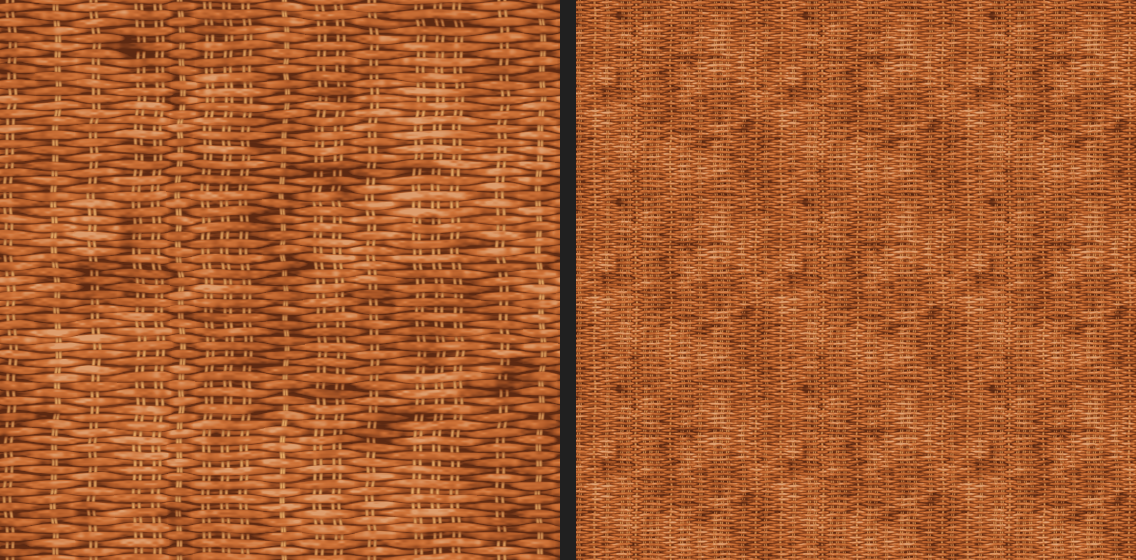
Left, the tile; right, the same tile 3 across and 3 down.
A Shadertoy shader for this texture:

```glsl
// Woven wicker: cane strands run across, passing in front of and behind upright stakes.
// Two interleaved sets of strands swap depth between neighbouring stake groups.
// All noise and sines use whole periods, so the canvas tiles on both axes.

const float TAU = 6.2831853;
const float ROWS = 37.0;            // strands of each set, bottom to top
const int GROUPS = 12;              // stake groups across; even, so depths alternate
const float STAKE_PITCH = 0.034;    // spacing of stakes inside a group
const float STAKE_RADIUS = 0.0031;
const float STRAND_RADIUS = 0.225;  // in rows, where both sets are level
const float RADIUS_SWING = 0.065;   // thicker in front, thinner behind
const float EDGE_SOFTNESS = 0.0017;
const float GRAIN = 0.34;           // fine streaks along the cane
const float BLOTCH = 0.34;          // broad light and dark areas

const vec3 DEEP  = vec3(0.36, 0.16, 0.07);
const vec3 BROWN = vec3(0.55, 0.27, 0.12);
const vec3 RUST  = vec3(0.70, 0.36, 0.16);
const vec3 AMBER = vec3(0.81, 0.45, 0.22);
const vec3 PALE  = vec3(0.87, 0.62, 0.43);
const vec3 STRAW = vec3(0.86, 0.62, 0.36);

// Each group: centre, number of stakes, half gap between twin rods.
const vec3 STAKES[GROUPS] = vec3[GROUPS](
    vec3(0.018, 1, 0.0052), vec3(0.100, 1, 0.0028), vec3(0.168, 1, 0.0048),
    vec3(0.265, 2, 0.0052), vec3(0.322, 1, 0.0025), vec3(0.405, 3, 0.0050),
    vec3(0.508, 1, 0.0020), vec3(0.588, 2, 0.0054), vec3(0.665, 1, 0.0052),
    vec3(0.782, 3, 0.0052), vec3(0.897, 1, 0.0054), vec3(0.965, 1, 0.0025));

float hash(vec2 p) {
    return fract(sin(dot(p, vec2(127.1, 311.7))) * 43758.545);
}

// Value noise with a whole number of cells across and up the canvas; it wraps.
float noise(vec2 uv, vec2 cells) {
    vec2 p = uv * cells, i = floor(p), f = fract(p);
    f = f * f * (3.0 - 2.0 * f);
    vec2 a = mod(i, cells), b = mod(i + 1.0, cells);
    return mix(mix(hash(a), hash(vec2(b.x, a.y)), f.x),
               mix(hash(vec2(a.x, b.y)), hash(b), f.x), f.y);
}

// Wrapping noise along x, with its own sequence for each strand.
float noiseAlong(float x, float cells, float id) {
    float i = floor(x * cells), f = fract(x * cells);
    return mix(hash(vec2(mod(i, cells), id)), hash(vec2(mod(i + 1.0, cells), id)),
               f * f * (3.0 - 2.0 * f));
}

float wrapOffset(float d) { return fract(d + 0.5) - 0.5; }

float halfSpan(vec3 group) { return 0.5 * (group.y - 1.0) * STAKE_PITCH; }

// Depth of the first strand set: +1 over even groups, -1 behind odd ones.
float weave(float x) {
    vec2 nearest = vec2(1.0);
    for (int i = 0; i < GROUPS; i++) {
        float d = abs(wrapOffset(x - STAKES[i].x)) - halfSpan(STAKES[i]) - 0.007;
        nearest[i % 2] = min(nearest[i % 2], max(d, 0.0));
    }
    return sin(0.25 * TAU * (nearest.y - nearest.x) / (nearest.x + nearest.y));
}

// Distance to the axis of the closest rod.
float stakeDistance(float x) {
    float best = 1.0;
    for (int i = 0; i < GROUPS; i++) {
        vec3 g = STAKES[i];
        float q = wrapOffset(x - g.x) + halfSpan(g);
        float k = clamp(round(q / STAKE_PITCH), 0.0, g.y - 1.0);
        best = min(best, abs(abs(q - k * STAKE_PITCH) - g.z));
    }
    return best;
}

vec3 caneColor(float tone) {
    vec4 t = clamp(clamp(tone, 0.0, 1.0) * 4.0 - vec4(0, 1, 2, 3), 0.0, 1.0);
    return mix(mix(mix(mix(DEEP, BROWN, t.x), RUST, t.y), AMBER, t.z), PALE, t.w);
}

// One set of strands: colour and coverage; v is the offset from the axis in radii.
vec4 strand(vec2 uv, float set, float z, float shift, float soft, out float v) {
    float t = uv.y * ROWS + 0.5 * set;
    float id = mod(floor(t), ROWS) + ROWS * set;
    float radius = STRAND_RADIUS + RADIUS_SWING * z + 0.04 * (hash(vec2(id, 3.0)) - 0.5);
    float bend = noiseAlong(uv.x, 26.0, id) - 0.5;
    v = (fract(t) - 0.5 - 0.10 * bend) / radius;

    float dome = sqrt(max(1.0 - v * v, 0.0));
    float piece = noiseAlong(uv.x, 19.0, id + 90.0) - 0.5;
    float grain = noise(uv, vec2(90.0, 222.0)) - 0.5;
    float tone = 0.27 + 0.47 * dome + 0.15 * v + 0.32 * piece + GRAIN * grain
               + 0.04 * max(z, 0.0) + 0.42 * min(z, 0.0) + shift;
    float cover = 1.0 - smoothstep(-soft, soft, (abs(v) - 1.0) * radius / ROWS);
    return vec4(caneColor(tone), cover);
}

void mainImage(out vec4 fragColor, in vec2 fragCoord) {
    vec2 uv = fragCoord / iResolution.xy;
    float soft = max(EDGE_SOFTNESS, 1.0 / iResolution.y);
    float wear = smoothstep(0.72, 0.98, noise(uv, vec2(13.0, 23.0)));
    float shift = BLOTCH * (noise(uv, vec2(8.0, 10.0)) - 0.5) - 0.35 * wear;

    // Hand-made unevenness
    vec2 p = uv;
    p.y += 0.0014 * sin(TAU * (2.0 * uv.x + 3.0 * uv.y))
         + 0.0010 * sin(TAU * (7.0 * uv.x - 4.0 * uv.y) + 1.3)
         + 0.0025 * sin(TAU * 3.0 * uv.y + 4.0);
    p.x += 0.0040 * sin(TAU * 2.0 * uv.y) + 0.0015 * sin(TAU * 9.0 * uv.y + 2.0);

    // Rear strand, stakes, then front strand
    float z = weave(p.x);
    float front = z > 0.0 ? 0.0 : 1.0;
    float vRear, vFront;
    vec4 rear = strand(p, 1.0 - front, -abs(z), shift, soft, vRear);
    vec4 over = strand(p, front, abs(z), shift, soft, vFront);
    float shadow = smoothstep(0.8, 1.5, abs(vFront) + 0.15 * sign(vFront));

    vec3 color = mix(caneColor(0.08 + 0.5 * shift), rear.rgb, rear.a);
    float d = stakeDistance(p.x + 0.003 * (noise(uv, vec2(12.0, 40.0)) - 0.5));
    float ridge = 1.0 - clamp(d / STAKE_RADIUS, 0.0, 1.0);
    vec3 rod = mix(BROWN, STRAW, (0.45 + 0.55 * ridge) * (0.45 + 0.55 * shadow) + shift);
    color = mix(color, rod, 1.0 - smoothstep(-soft, soft, d - STAKE_RADIUS));
    color = mix(color, over.rgb, over.a);
    fragColor = vec4(color, 1.0);
}
```
